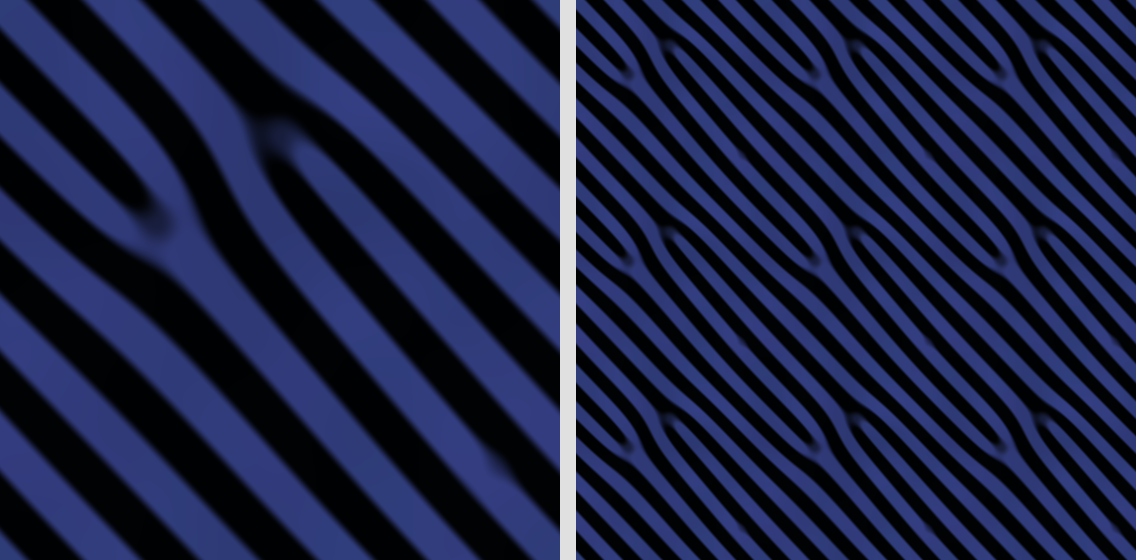
Left: one tile. Right: repeated 3 by 3.
Reproduce this pattern procedurally as a Shadertoy shader.

```glsl
const float PI = 3.14159265;
const float STRIPES = 5.0;               // whole stripes across and down
const vec2 MERGE = vec2(0.28, 0.60);     // two stripes join here
const vec2 BIRTH = vec2(0.50, 0.755);    // a new stripe starts here
const vec2 PINCH = vec2(0.885, 0.165);   // a stripe blurs without ending
const float CORE_RADIUS = 0.07;
const float PINCH_RADIUS = 0.05;
const float PINCH_DEPTH = 0.72;
const float EDGE = 0.42;                 // softness of the stripe edges
const float PHASE = 0.029;               // stripe offset, in turns
const float BEND = 0.045;                // slow bending, in turns
const float TINT_CELLS = 6.0;
const vec3 BLUE = vec3(0.183, 0.238, 0.478);
const vec3 VIOLET = vec3(0.200, 0.232, 0.492);
const vec3 INK = vec3(0.0, 0.004, 0.010);
const vec3 TEAL_INK = vec3(0.002, 0.012, 0.020);

float hash(vec2 cell) {
    vec3 p = fract(vec3(cell.xyx) * vec3(0.1031, 0.1030, 0.0973));
    p += dot(p, p.yzx + 33.33);
    return fract((p.x + p.y) * p.z);
}

// Value noise that wraps over the unit square
float tileNoise(vec2 uv, float cells) {
    vec2 p = uv * cells;
    vec2 i = floor(p);
    vec2 f = smoothstep(0.0, 1.0, p - i);
    vec2 a = mod(i, cells);
    vec2 b = mod(i + 1.0, cells);
    return mix(mix(hash(a), hash(vec2(b.x, a.y)), f.x),
               mix(hash(vec2(a.x, b.y)), hash(b), f.x), f.y);
}

vec2 complexSin(vec2 z) {
    return vec2(sin(z.x) * cosh(z.y), cos(z.x) * sinh(z.y));
}

// Jacobi theta function: one zero per tile, so one phase vortex
vec2 theta(vec2 z) {
    vec2 sum = vec2(0.0);
    float side = 1.0;
    for (int n = 0; n < 3; n++) {
        float k = float(n);
        sum += side * exp(-PI * k * (k + 1.0)) * complexSin((2.0 * k + 1.0) * PI * z);
        side = -side;
    }
    return sum;
}

float angle(vec2 z) {
    return atan(z.y, z.x);
}

// Bump around a centre, measured on the wrapped tile
float spot(vec2 uv, vec2 centre, float radius) {
    vec2 d = uv - centre;
    d -= round(d);
    return exp(-dot(d, d) / (radius * radius));
}

// Stripe phase with an opposed pair of dislocations
float stripePhase(vec2 uv) {
    vec2 wave = cos(2.0 * PI * uv);
    float turns = STRIPES * (uv.x + uv.y) + PHASE + BEND * (wave.x + wave.y);
    turns -= (BIRTH.x - MERGE.x) * uv.y;    // closes the vertical wrap
    return 2.0 * PI * turns + angle(theta(uv - BIRTH)) - angle(theta(uv - MERGE));
}

void mainImage(out vec4 fragColor, in vec2 fragCoord) {
    vec2 uv = fragCoord / iResolution.xy;

    // Contrast fades at the dislocations and the pinch
    float contrast = (1.0 - spot(uv, MERGE, CORE_RADIUS))
                   * (1.0 - spot(uv, BIRTH, CORE_RADIUS))
                   * (1.0 - PINCH_DEPTH * spot(uv, PINCH, PINCH_RADIUS));
    float stripe = smoothstep(-EDGE, EDGE, contrast * cos(stripePhase(uv)));

    // Slow drift of hue and brightness
    float hue = tileNoise(uv, TINT_CELLS);
    float light = tileNoise(uv + 0.37, TINT_CELLS - 1.0);
    vec3 lit = mix(BLUE, VIOLET, hue) * mix(0.93, 1.06, light);
    vec3 dark = mix(INK, TEAL_INK, hue * light);

    fragColor = vec4(mix(dark, lit, stripe), 1.0);
}
```
